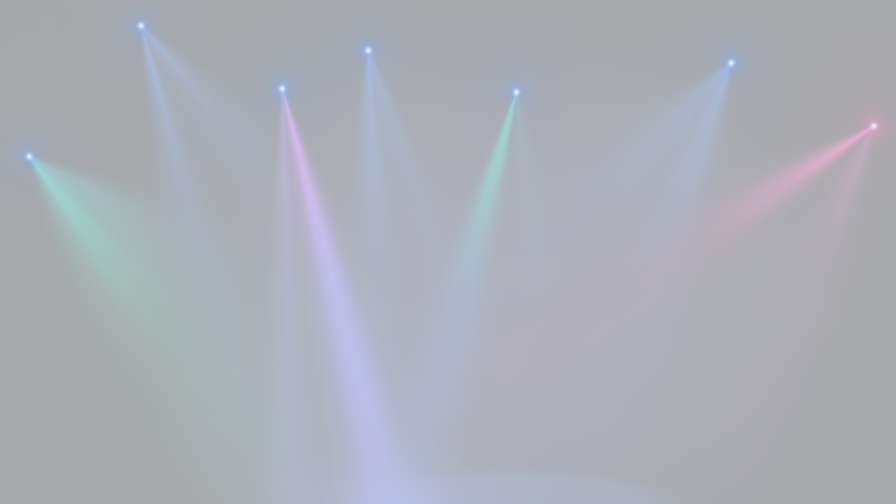
This background is drawn by a WebGL 1 fragment shader. Its source:

```glsl
precision highp float;
// Seven coloured stage spotlights fanning through pale grey haze above a faint lit floor.

uniform vec2 u_resolution;

// Lengths are in canvas heights; beam angles are radians from straight down, positive to the right.
const float HALF_WIDTH = 0.889;
const vec3 GREY = vec3(0.655, 0.661, 0.666);
const vec3 HAZE = vec3(0.692, 0.695, 0.742);
const vec3 TEAL = vec3(0.62, 0.87, 0.83);
const vec3 SEA = vec3(0.64, 0.76, 0.73);
const vec3 BLUE = vec3(0.67, 0.77, 0.95);
const vec3 MIST = vec3(0.69, 0.74, 0.85);
const vec3 VIOLET = vec3(0.85, 0.73, 0.94);
const vec3 PERIWINKLE = vec3(0.76, 0.77, 0.99);
const vec3 PINK = vec3(0.93, 0.69, 0.83);
const vec3 ROSE = vec3(0.74, 0.67, 0.73);
const vec3 BLUE_GLOW = vec3(0.50, 0.68, 1.0);
const vec3 PINK_GLOW = vec3(1.0, 0.60, 0.82);
const float GLOW_RADIUS = 0.024;
const float CORE_RADIUS = 0.006;
const float RAY_DENSITY = 22.0;
const float RAY_CONTRAST = 0.35;
const vec2 HAZE_CENTER = vec2(1.0, 0.38);
const vec2 HAZE_SIZE = vec2(0.56, 0.50);
const vec2 FLOOR_CENTER = vec2(1.02, -0.01);
const vec2 FLOOR_SIZE = vec2(0.34, 0.08);

float hash(vec2 p) {
    return fract(sin(dot(p, vec2(127.1, 311.7))) * 43758.5453);
}

float noise(vec2 p) {
    vec2 i = floor(p);
    vec2 f = fract(p);
    f = f * f * (3.0 - 2.0 * f);
    float low = mix(hash(i), hash(i + vec2(1.0, 0.0)), f.x);
    float high = mix(hash(i + vec2(0.0, 1.0)), hash(i + vec2(1.0, 1.0)), f.x);
    return mix(low, high, f.y);
}

float smoke(vec2 p) {
    float sum = 0.0;
    float gain = 0.5;
    for (int i = 0; i < 4; i++) {
        sum += gain * noise(p);
        p = p * 2.03 + 7.1;
        gain *= 0.5;
    }
    return sum;
}

float gauss(vec2 q) {
    return exp(-dot(q, q));
}

// Soft cone with fine angular rays, fading away from its lamp.
float beam(vec2 d, float angle, float width, float reach) {
    float r = length(d) + 0.0001;
    vec2 axis = vec2(sin(angle), -cos(angle));
    float turn = atan(axis.x * d.y - axis.y * d.x, dot(axis, d) + 0.00001);
    float t = turn / (width + 0.002 / r);
    float rays = noise(vec2((turn + angle) * RAY_DENSITY, angle * 31.0));
    return exp(-t * t - r / reach) * (1.0 + RAY_CONTRAST * (rays - 0.5));
}

// Each cone is packed as angle, width, reach, strength.
vec3 lamp(vec3 color, vec2 d, vec4 mainCone, vec4 sideCone, vec3 nearTint, vec3 farTint) {
    vec3 tint = mix(nearTint, farTint, smoothstep(0.08, 0.5, length(d)));
    float side = sideCone.w * beam(d, sideCone.x, sideCone.y, sideCone.z);
    float center = mainCone.w * beam(d, mainCone.x, mainCone.y, mainCone.z);
    color = mix(color, mix(tint, MIST, 0.3), clamp(side, 0.0, 1.0));
    return mix(color, tint, clamp(center, 0.0, 1.0));
}

// Coloured bloom around a small white bulb.
vec3 bulb(vec3 color, vec2 d, vec3 glow) {
    float r = length(d);
    color = mix(color, glow, 0.75 * exp(-r / GLOW_RADIUS * 1.8));
    color = mix(color, glow, 0.10 * exp(-r / (GLOW_RADIUS * 3.0)));
    return mix(color, vec3(0.94, 0.97, 1.0), 0.9 * gauss(d / CORE_RADIUS));
}

void main() {
    vec2 p = (gl_FragCoord.xy - vec2(0.5 * u_resolution.x, 0.0)) / u_resolution.y;
    p.x += HALF_WIDTH;

    // Backdrop haze
    vec3 color = mix(GREY, HAZE, 0.85 * gauss((p - HAZE_CENTER) / HAZE_SIZE));
    color += 0.018 * (smoke(p * 3.0) - 0.47);

    // Lit floor
    float rim = length((p - FLOOR_CENTER) / FLOOR_SIZE);
    color = mix(color, MIST, 0.35 * (1.0 - smoothstep(0.75, 1.08, rim)));
    color = mix(color, PERIWINKLE, 0.45 * gauss((p - vec2(0.78, 0.0)) / vec2(0.16, 0.08)));

    // Offsets from the lamps, left to right
    vec2 a = p - vec2(0.058, 0.690);
    vec2 b = p - vec2(0.280, 0.949);
    vec2 c = p - vec2(0.560, 0.824);
    vec2 d = p - vec2(0.731, 0.900);
    vec2 e = p - vec2(1.025, 0.817);
    vec2 f = p - vec2(1.451, 0.875);
    vec2 g = p - vec2(1.734, 0.750);

    // Beams
    color = lamp(color, a, vec4(0.66, 0.23, 0.55, 0.90), vec4(1.02, 0.20, 0.35, 0.65), TEAL, SEA);
    color = lamp(color, b, vec4(0.26, 0.12, 0.45, 0.62), vec4(0.68, 0.20, 0.28, 0.60), BLUE, MIST);
    color = lamp(color, d, vec4(0.03, 0.12, 0.42, 0.72), vec4(0.32, 0.12, 0.32, 0.50), BLUE, MIST);
    color = lamp(color, f, vec4(-0.36, 0.16, 0.38, 0.68), vec4(-0.78, 0.21, 0.30, 0.58), BLUE, MIST);
    color = lamp(color, g, vec4(-0.99, 0.13, 0.50, 0.88), vec4(-0.42, 0.20, 0.35, 0.42), PINK, ROSE);
    color = lamp(color, c, vec4(0.25, 0.095, 1.50, 0.90), vec4(0.02, 0.065, 0.80, 0.62), VIOLET, PERIWINKLE);
    color = lamp(color, e, vec4(-0.27, 0.085, 0.85, 0.92), vec4(0.12, 0.14, 0.22, 0.28), TEAL, MIST);

    // Bulbs
    color = bulb(color, a, BLUE_GLOW);
    color = bulb(color, b, BLUE_GLOW);
    color = bulb(color, c, BLUE_GLOW);
    color = bulb(color, d, BLUE_GLOW);
    color = bulb(color, e, BLUE_GLOW);
    color = bulb(color, f, BLUE_GLOW);
    color = bulb(color, g, PINK_GLOW);
    gl_FragColor = vec4(color, 1.0);
}
```
